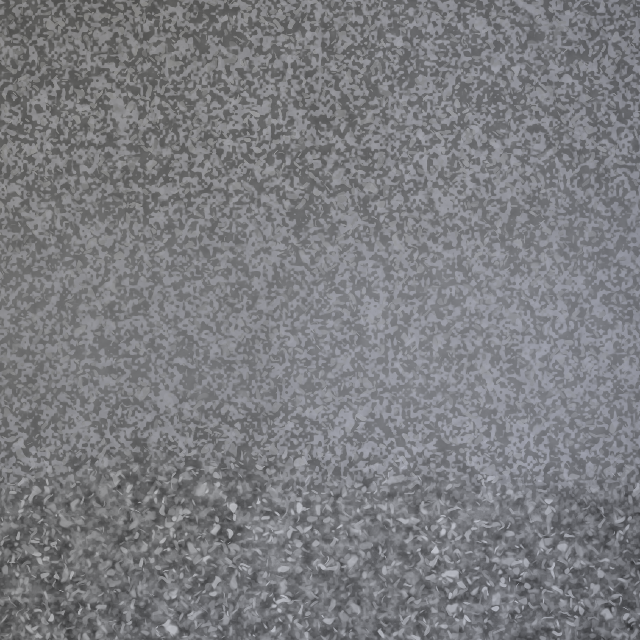
A Shadertoy shader for this texture:

```glsl
// Grey speckled terrazzo: pale irregular chips lie on a dark ground of fine grit.
// Chips are jittered, stretched, warped discs in three cell layers; broad noise
// and gradients add a hazy middle, a softer bright lower band and a cool sheen.

float hash(vec2 p) {
    vec3 q = fract(vec3(p.xyx) * 0.1031);
    q += dot(q, q.yzx + 33.33);
    return fract((q.x + q.y) * q.z);
}

vec2 hash2(vec2 p) {
    return vec2(hash(p + 17.3), hash(p + 91.7));
}

float noise(vec2 p) {
    vec2 i = floor(p), f = fract(p);
    f = f * f * (3.0 - 2.0 * f);
    return mix(mix(hash(i), hash(i + vec2(1, 0)), f.x),
               mix(hash(i + vec2(0, 1)), hash(i + vec2(1, 1)), f.x), f.y);
}

float fbm(vec2 p) {
    float sum = 0.0, weight = 0.5;
    for (int i = 0; i < 4; i++) {
        sum += weight * noise(p);
        p = p * 2.03 + 11.7;
        weight *= 0.5;
    }
    return sum / 0.9375;
}

// Returns chip coverage in x and the brightness of the strongest chip in y.
vec2 chipLayer(vec2 p, float presence, float softness) {
    vec2 cell = floor(p), best = vec2(0.0);
    for (int y = -1; y <= 1; y++)
    for (int x = -1; x <= 1; x++) {
        vec2 id = cell + vec2(x, y);
        if (hash(id + 5.1) > presence) continue;
        vec2 shape = hash2(id + 40.0);
        float angle = 6.2832 * hash(id + 63.0);
        vec2 offset = p - id - 0.15 - 0.7 * hash2(id);
        offset = mat2(cos(angle), -sin(angle), sin(angle), cos(angle)) * offset;
        offset.y += 0.5 * (shape.y - 0.5) * sin(5.0 * offset.x);
        float radius = mix(0.19, 0.46, shape.x * shape.x);
        float dist = length(offset * vec2(1.0, 1.1 + 0.9 * shape.y)) - radius;
        float cover = smoothstep(softness, -softness, dist) * mix(0.6, 1.0, hash(id + 77.0));
        if (cover > best.x) best = vec2(cover, hash(id + 29.0));
    }
    return best;
}

void mainImage(out vec4 fragColor, in vec2 fragCoord) {
    vec2 uv = fragCoord / iResolution.xy;
    vec2 p = fragCoord / iResolution.y;

    // Broad zones: lower band, veiled middle and cloudy variation
    float cloud = fbm(p * 4.0);
    float lower = smoothstep(0.32, 0.21, uv.y + 0.14 * (cloud - 0.5));
    float veil = smoothstep(0.24, 0.42, uv.y) * smoothstep(0.80, 0.56, uv.y);
    veil = clamp(veil * (0.4 + 0.9 * cloud) + 0.35 * smoothstep(0.55, 0.9, uv.x) * (1.0 - lower), 0.0, 1.0);

    // Ground: crisp grit above, smoother mottling below
    float grit = 0.6 * noise(p * 230.0) + 0.4 * noise(p * 131.0 + 7.0);
    float fleck = smoothstep(0.42, 0.68, grit);
    float mottle = fbm(p * 75.0 + 31.0);
    float ground = mix(0.385, 0.575, fleck) + 0.10 * (mottle - 0.5);
    float lowerGround = 0.435 + 0.34 * (mottle - 0.5) + 0.09 * (fleck - 0.5);
    float tone = mix(ground, lowerGround, lower);

    // Chips: three sizes with wobbling outlines
    vec2 wobble = vec2(noise(p * 95.0), noise(p * 95.0 + 50.0)) - 0.5;
    vec2 chipPos = p + 0.008 * wobble;
    float softness = mix(0.07, 0.14, max(lower, 0.6 * veil));
    float patches = 0.75 + 0.45 * smoothstep(0.3, 0.6, fbm(p * 13.0 + 4.0));
    for (int i = 0; i < 3; i++) {
        float layer = float(i);
        float cells = 76.0 - 15.0 * layer;
        vec2 chip = chipLayer(chipPos * cells + 37.0 * layer, 0.58 - 0.11 * layer, softness);
        float upperChip = 0.54 + 0.075 * chip.y;
        float lowerChip = 0.53 + 0.22 * chip.y;
        float chipTone = mix(upperChip, lowerChip, lower) + 0.08 * (mottle - 0.5) + 0.03 * (grit - 0.5);
        tone = mix(tone, chipTone, min(chip.x * patches, 1.0) * 0.92);
    }

    // Haze lowers contrast; light falls off towards the left and the corners
    tone = mix(tone, 0.505, 0.32 * veil);
    vec2 fromSheen = (uv - vec2(0.74, 0.42)) * vec2(1.5, 1.1);
    tone += 0.055 * exp(-5.0 * dot(fromSheen, fromSheen)) + 0.07 * (cloud - 0.5);
    tone -= 0.05 * smoothstep(0.35, 0.75, length(uv - 0.5));
    tone -= 0.03 * smoothstep(0.75, 1.0, uv.x) * lower;

    // Warm grey at upper left, bluish at right and below
    float cool = clamp(0.75 * uv.x + 0.45 * (1.0 - uv.y) + 0.4 * (cloud - 0.5), 0.0, 1.0);
    vec3 tint = mix(vec3(1.005, 1.0, 0.98), vec3(0.98, 0.995, 1.045), cool);
    tint.b += 0.025 * fleck * (1.0 - lower);
    fragColor = vec4(clamp(tone * tint, 0.0, 1.0), 1.0);
}
```
